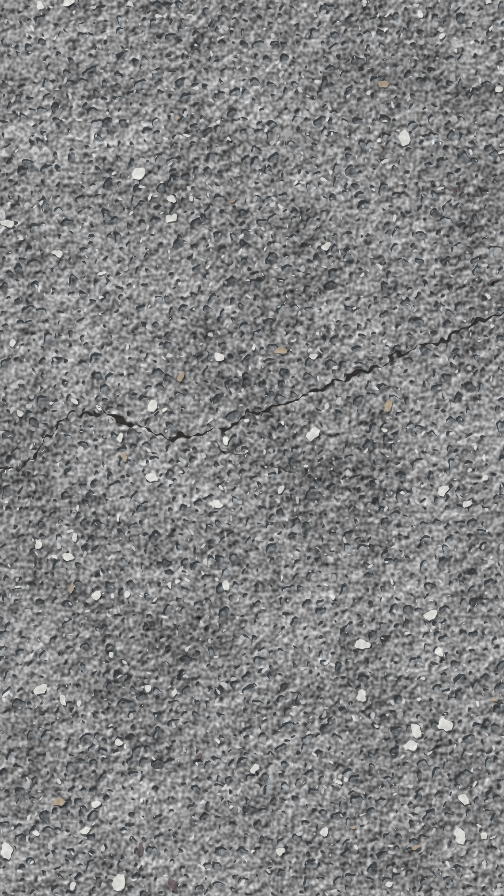
Give the GLSL for this texture, as a WebGL 1 fragment shader.

```glsl
precision highp float;
uniform vec2 u_resolution;

#define BASE_TONE 0.53
#define RELIEF 0.32
#define GRAIN 0.30
#define MOTTLE 0.11
#define RELIEF_SCALE 42.0
#define CHIP_SCALE 40.0
#define CHIP_DENSITY 0.78
#define SPECK_SCALE 66.0
#define SPECK_DENSITY 0.36
#define PEBBLE_DENSITY 0.19
#define CRACK_WIDTH 0.0027
#define LIGHT vec2(-0.5, 0.86)

vec3 hash3(vec2 p) {
  vec3 q = fract(p.xyx * vec3(0.1031, 0.1030, 0.0973));
  q += dot(q, q.yxz + 33.33);
  return fract((q.xxy + q.yzz) * q.zyx);
}

float cornerSlope(vec2 cell, vec2 offset) {
  float angle = 6.2832 * hash3(cell).x;
  return dot(vec2(cos(angle), sin(angle)), offset);
}

float gradientNoise(vec2 p) {
  vec2 i = floor(p), f = fract(p);
  vec2 u = f * f * f * (f * (f * 6.0 - 15.0) + 10.0);
  vec2 e = vec2(1.0, 0.0);
  float low = mix(cornerSlope(i, f), cornerSlope(i + e, f - e), u.x);
  float high = mix(cornerSlope(i + e.yx, f - e.yx), cornerSlope(i + e.xx, f - e.xx), u.x);
  return mix(low, high, u.y);
}

float surfaceHeight(vec2 p) {
  return gradientNoise(p * RELIEF_SCALE)
       + 0.65 * gradientNoise(p * RELIEF_SCALE * 2.1 + 31.0);
}

// Scattered angular stones: x = inner distance, y and z = random values
vec3 stones(vec2 p, float scale, float density, vec2 sizes, float seed) {
  vec2 q = p * scale;
  vec2 home = floor(q);
  vec3 best = vec3(-1.0, 0.0, 0.0);
  for (int j = -1; j <= 1; j++) {
    for (int i = -1; i <= 1; i++) {
      vec2 cell = home + vec2(float(i), float(j));
      vec3 place = hash3(cell + seed);
      vec3 kind = hash3(cell + seed + 57.0);
      vec2 d = q - cell - 0.15 - 0.7 * place.xy;
      float c = cos(6.2832 * kind.y), s = sin(6.2832 * kind.y);
      d = vec2(c * d.x + s * d.y, (c * d.y - s * d.x) * (1.0 + 0.8 * kind.z));
      d.x += 0.3 * d.y;
      vec2 a = abs(d);
      float reach = max(max(a.x, a.y), dot(a, vec2(0.74)));
      float inside = mix(sizes.x, sizes.y, place.z * place.z) - reach;
      if (kind.x < density && inside > best.x) best = vec3(inside, place.z, kind.z);
    }
  }
  return vec3(best.x / scale, best.yz);
}

// Height of the main crack across the width
float crackPath(float x) {
  return 0.85 + 0.105 * smoothstep(0.03, 0.15, x)
       - 0.045 * smoothstep(0.19, 0.36, x) + 0.41 * max(x - 0.4, 0.0);
}

void main() {
  vec2 p = gl_FragCoord.xy / u_resolution.x;
  float soft = 0.7 / u_resolution.x;
  vec2 warp = 0.0055 * vec2(gradientNoise(p * 72.0), gradientNoise(p * 72.0 + 19.0));
  vec2 w = p + warp;

  // Lit binder with fine grain and broad mottling
  float slope = surfaceHeight(w) - surfaceHeight(w + LIGHT * 0.006);
  float fine = gradientNoise(p * 133.0 + 7.0);
  float broad = gradientNoise(p * 3.0 + 4.0) + gradientNoise(p * 9.0 + 13.0)
              + gradientNoise(p * 21.0 + 2.0);
  float tone = BASE_TONE + RELIEF * slope + GRAIN * fine + MOTTLE * broad;
  vec3 color = tone * vec3(1.0, 1.0, 1.005);

  // Bluish chips sunk into shadowed pits
  vec2 chipSizes = vec2(0.15, 0.50);
  vec3 chip = stones(w, CHIP_SCALE, CHIP_DENSITY, chipSizes, 11.0);
  float chipMask = smoothstep(-soft, soft, chip.x);
  float towardLight = stones(w + LIGHT * 0.0055, CHIP_SCALE, CHIP_DENSITY, chipSizes, 11.0).x;
  float shadow = chipMask * (1.0 - smoothstep(-soft, soft, towardLight));
  vec3 chipColor = vec3(0.96, 1.0, 1.03) * (tone * 0.6 + mix(0.03, 0.25, chip.z));
  color = mix(color, chipColor, 0.8 * chipMask);
  color = mix(color, vec3(0.19, 0.20, 0.21), 0.78 * shadow);

  // Bright mineral specks
  vec3 speck = stones(w, SPECK_SCALE, SPECK_DENSITY, vec2(0.10, 0.40), 83.0);
  float speckMask = smoothstep(-soft, soft, speck.x);
  color = mix(color, vec3(mix(0.60, 0.92, speck.z)), 0.85 * speckMask);

  // Pale, tan and mauve pebbles with a shadow on the far side
  vec2 pebbleSizes = vec2(0.08, 0.29);
  vec3 pebble = stones(w, 19.0, PEBBLE_DENSITY, pebbleSizes, 140.0);
  float shade = stones(w + LIGHT * 0.004, 19.0, PEBBLE_DENSITY, pebbleSizes, 140.0).x;
  color *= 1.0 - 0.4 * smoothstep(-soft, soft, shade);
  vec3 pebbleColor = mix(vec3(0.85, 0.85, 0.835), vec3(0.68, 0.62, 0.55), step(0.76, pebble.z));
  pebbleColor = mix(pebbleColor, vec3(0.42, 0.37, 0.38), step(0.91, pebble.z));
  pebbleColor += 0.25 * (tone - BASE_TONE);
  color = mix(color, pebbleColor, smoothstep(-soft, soft, pebble.x));

  // Ragged crack, its lit lower lip and a faint side branch
  float wander = 0.015 * gradientNoise(p * 17.0) + 0.014 * gradientNoise(p * 46.0 + 5.0);
  float gap = (w.y - crackPath(w.x) + wander) * 0.88;
  float width = CRACK_WIDTH * (0.85 + 1.6 * gradientNoise(p * 24.0 + 9.0)
              + 1.6 * gradientNoise(p * 80.0));
  float crack = 1.0 - smoothstep(-soft, soft, abs(gap) - width);
  float lipOffset = (gap + 0.008) / 0.004;
  float lip = exp(-lipOffset * lipOffset);
  float branchGap = w.y - 0.91 + 0.4 * (w.x - 0.4) + wander;
  float branchSpan = smoothstep(0.40, 0.43, p.x) * (1.0 - smoothstep(0.56, 0.64, p.x));
  float branch = branchSpan * (1.0 - smoothstep(-soft, soft, abs(branchGap) - 0.6 * width));
  color += 0.06 * lip * vec3(1.0, 0.95, 0.88);
  color = mix(color, vec3(0.16, 0.15, 0.145), max(0.88 * crack, 0.6 * branch));
  gl_FragColor = vec4(clamp(color, 0.0, 1.0), 1.0);
}
```
